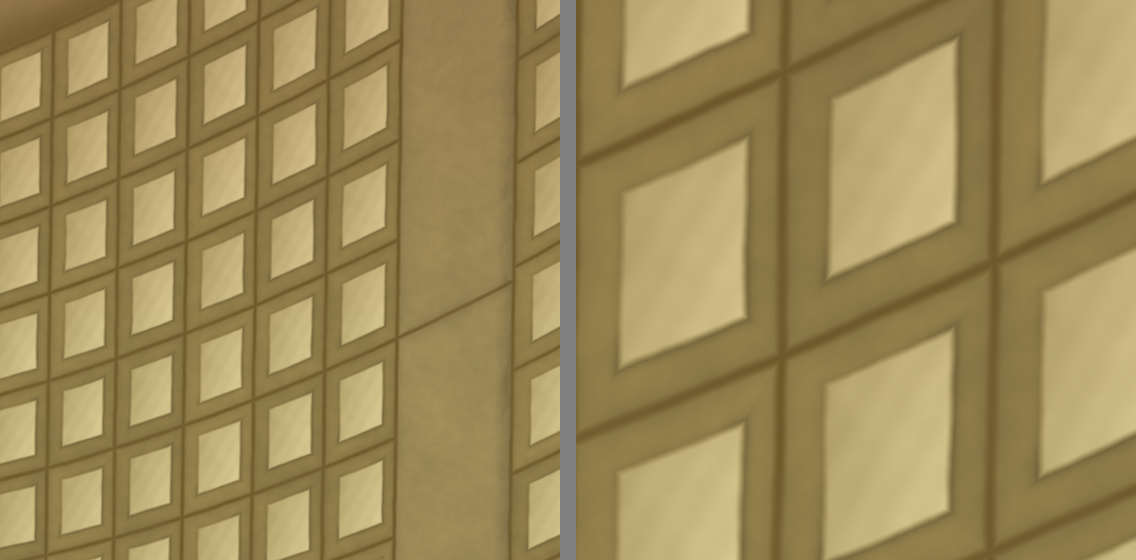
Left: the whole. Right: its middle third, enlarged.
A WebGL 2 fragment shader for this pattern:

```glsl
#version 300 es
precision highp float;
// A slanted wall of concrete cells, each with a lit window, cut by a plain pier.
// Pixels are mapped to curved column/row coordinates; joints and panes are
// distance functions in each cell, and layered sines add the wear.

#define PIER vec2(0.718, 0.9245)     // left and right edge of the plain pier
#define COLUMN_START 0.0964          // position of column line zero
#define COLUMN_STEP 0.1191           // width of a column at line zero
#define COLUMN_GROWTH 0.00104        // widening of columns to the right
#define ROW_CURVE vec3(0.401, -0.350, -0.154)
#define ROW_STEP vec2(0.1523, 0.034) // row height and its growth with x
#define LEAN 0.0145                  // tilt of the upright joints
#define PANE_MIN vec2(0.23, 0.18)
#define PANE_MAX vec2(0.81, 0.80)
#define JOINT_WIDTH 0.0030
#define SOFTNESS 0.0028
#define WEAR 0.035

uniform vec2 u_resolution;
out vec4 fragColor;

const vec3 JOINT = vec3(0.42, 0.33, 0.15);
const vec3 FRAME = vec3(0.575, 0.495, 0.295);
const vec3 PLAIN = vec3(0.605, 0.525, 0.335);
const vec3 PANE_DIM = vec3(0.665, 0.59, 0.385);
const vec3 PANE_LIT = vec3(0.855, 0.78, 0.58);

float hash(vec2 p) {
    p = fract(p * vec2(0.1031, 0.1137));
    p += dot(p, p.yx + 33.33);
    return fract((p.x + p.y) * p.x * 7.13);
}

// Layered, rotated sines, roughly -1 to 1.
float mottle(vec2 p) {
    float sum = 0.0, amp = 0.5;
    for (int i = 0; i < 5; i++) {
        sum += amp * sin(p.x + 1.7 * sin(p.y)) * sin(p.y + 1.3 * sin(p.x * 0.8));
        p = mat2(1.5, 1.1, -1.1, 1.5) * p + 2.3;
        amp *= 0.65;
    }
    return sum;
}

// Fractional column index; columns widen steadily to the right.
float columnAt(float x) {
    if (x > PIER.y) return 6.0 + (x - PIER.y) / 0.15;
    float d = x - COLUMN_START;
    float root = sqrt(COLUMN_STEP * COLUMN_STEP + 4.0 * COLUMN_GROWTH * d);
    return 2.0 * d / (COLUMN_STEP + root);
}

// Lit pane: brighter toward the lower right, with a diagonal crease.
vec3 paneColor(vec2 m, vec2 cell, float wear) {
    float light = 0.12 + 0.48 * m.x + 0.30 * m.y;
    light += 0.10 * smoothstep(-0.12, 0.12, m.x - m.y) * (1.0 - m.x);
    light += 0.04 * sin(14.0 * (m.x + m.y) + 6.0 * hash(cell));
    light += 0.14 * (hash(cell + 7.0) - 0.5) + wear;
    return mix(PANE_DIM, PANE_LIT, clamp(light, 0.0, 1.0));
}

void main() {
    vec2 p = gl_FragCoord.xy / u_resolution;
    p.y = 1.0 - p.y; // rows count downward
    float soft = max(SOFTNESS, 1.0 / u_resolution.y);

    // Slightly uneven wall coordinates
    float wobble = 0.0012 * mottle(p * 24.0);
    float x = p.x + LEAN * p.y + wobble;
    float rowHeight = ROW_STEP.x + ROW_STEP.y * p.x;
    float rowOrigin = ROW_CURVE.x + p.x * (ROW_CURVE.y + p.x * ROW_CURVE.z);
    if (x > PIER.y) rowOrigin -= 0.0234;
    vec2 grid = vec2(columnAt(x), (p.y + wobble - rowOrigin) / rowHeight);
    vec2 cell = floor(grid), f = fract(grid);
    bool onPier = x > PIER.x && x < PIER.y;
    vec2 size = vec2(x > PIER.y ? 0.15 : COLUMN_STEP + 2.0 * COLUMN_GROWTH * grid.x,
                     rowHeight);

    // Distance to the nearest joint
    vec2 gap = min(f, 1.0 - f) * size;
    if (onPier) gap = vec2(min(x - PIER.x, PIER.y - x), abs(grid.y - 3.0) * rowHeight);
    float jointDist = min(gap.x, gap.y * 0.91);

    // Worn concrete
    float stain = mottle(p * vec2(17.0, 12.0));
    float grain = mottle(p * 75.0 + 4.0);
    vec3 color = (onPier ? PLAIN : FRAME) * (1.0 + WEAR * (stain + 0.8 * grain));
    if (onPier) {
        float streak = smoothstep(0.035, 0.008, PIER.y - x);
        color *= 1.0 - streak * (0.06 + 0.08 * smoothstep(-0.1, 0.4, mottle(p * vec2(30.0, 18.0))));
    } else {
        color *= 1.0 + 0.05 * (hash(cell + 3.0) - 0.5);
    }
    color *= 1.0 - 0.14 * exp(-jointDist / 0.009);
    float joint = 1.0 - smoothstep(JOINT_WIDTH - soft, JOINT_WIDTH + soft, jointDist);
    color = mix(color, JOINT, joint * (0.78 + 0.2 * stain));

    // Windows, with a dark rim strongest on the lower and right sides
    if (!onPier) {
        vec2 jitter = 0.02 * (vec2(hash(cell + 11.0), hash(cell + 19.0)) - 0.5);
        vec2 m = (f - jitter - PANE_MIN) / (PANE_MAX - PANE_MIN);
        vec2 q = (abs(m - 0.5) - 0.5) * (PANE_MAX - PANE_MIN) * size;
        float d = max(q.x, q.y);
        float rim = exp(-abs(d - 0.003) / 0.003);
        color *= 1.0 - rim * (0.07 + 0.10 * smoothstep(0.7, 1.0, max(m.x, m.y)));
        color = mix(color, paneColor(m, cell, 0.05 * grain), 1.0 - smoothstep(-soft, soft, d));
    }

    // Shaded soffit over the top left corner
    float depth = (-2.0 - grid.y) * rowHeight;
    vec3 soffit = mix(vec3(0.46, 0.37, 0.20), vec3(0.57, 0.48, 0.30), smoothstep(0.0, 0.09, depth));
    float cover = smoothstep(-0.012, 0.012, depth) * (1.0 - smoothstep(0.30, 0.36, p.x));
    color = mix(color, soffit * (1.0 + WEAR * stain), cover);

    // Warmer and dimmer at the top, yellower below
    color *= mix(vec3(0.98, 0.955, 0.94), vec3(1.01, 1.02, 1.01), smoothstep(0.0, 0.7, p.y));
    fragColor = vec4(color, 1.0);
}
```
